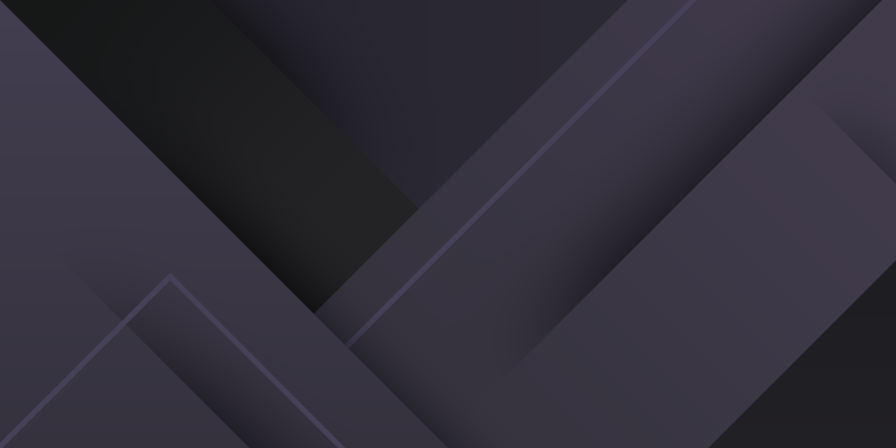
A WebGL 1 fragment shader for this background:

```glsl
precision highp float;
// Overlapping dark violet paper panels on crossing diagonals, with soft shadows and thin lines.

uniform vec2 u_resolution;

// Antialiased coverage: 1 where d is positive
float cover(float d) {
  float soft = 1.0 / u_resolution.y;
  return smoothstep(-soft, soft, d);
}

// Line of the given half width centred on d = 0
float stroke(float d, float halfWidth) {
  return cover(halfWidth - abs(d));
}

// Darkening factor next to an edge, for d growing away from it
float shadow(float d, float reach, float strength) {
  float near = clamp(1.0 - max(d, 0.0) / reach, 0.0, 1.0);
  return 1.0 - strength * near * near;
}

void main() {
  vec2 p = gl_FragCoord.xy / u_resolution.y;
  float fall = p.x + p.y - 1.0;  // constant along falling diagonals
  float rise = p.x - p.y + 1.0;  // constant along rising diagonals
  vec3 lineColor = vec3(0.275, 0.255, 0.345);

  // Back sheet, shaded by the dark strip
  vec3 color = mix(vec3(0.155, 0.15, 0.185), vec3(0.17, 0.16, 0.205), smoothstep(0.5, 1.4, p.x));
  color *= shadow(fall - 0.469, 0.3, 0.42 * (1.0 - smoothstep(0.65, 1.4, rise)));

  // Dark strip, shaded by the left panel
  vec3 strip = mix(vec3(0.085, 0.093, 0.095), vec3(0.137, 0.133, 0.145), smoothstep(0.1, 1.25, rise));
  strip *= shadow(fall, 0.24, 0.5 * smoothstep(0.2, 1.2, rise));
  color = mix(color, strip, cover(0.469 - fall));

  // Middle panel with its line, shaded by the right panel
  vec3 middle = mix(vec3(0.212, 0.2, 0.247), vec3(0.245, 0.222, 0.285), smoothstep(0.0, 1.9, fall));
  middle = mix(middle, lineColor, stroke(rise - 1.547, 0.0085));
  middle *= shadow(1.969 - rise, 0.32, 0.45 * smoothstep(0.2, 0.85, fall));
  color = mix(color, middle, cover(rise - 1.401));

  // Right panel with a folded upper corner
  vec3 right = mix(vec3(0.215, 0.203, 0.25), vec3(0.25, 0.228, 0.29), smoothstep(0.1, 1.6, fall));
  float corner = cover(fall - 1.589);
  float cornerFade = 0.24 * smoothstep(1.98, 2.35, rise);
  right *= mix(1.0, shadow(fall - 1.589, 0.24, cornerFade), corner);
  color = mix(color, right, cover(rise - 1.969));

  // Dark lower right corner
  vec3 lowerCorner = mix(vec3(0.13, 0.125, 0.145), vec3(0.115, 0.113, 0.13), p.y / 0.42);
  color = mix(color, lowerCorner, cover(rise - 2.581));

  // Shadow of the left panel on the panels to its right
  color *= mix(1.0, shadow(fall, 0.2, 0.3), cover(rise - 1.401));

  // Left panel with a fold and a chevron line
  vec3 left = mix(vec3(0.208, 0.195, 0.243), vec3(0.262, 0.242, 0.312), p.y);
  float foldFade = 0.4 * smoothstep(0.62, 1.5, rise);
  left *= mix(1.0, shadow(fall + 0.443, 0.28, foldFade), cover(fall + 0.443));
  float chevron = max(fall + 0.237, 0.997 - rise);
  left = mix(left, lineColor, stroke(chevron, 0.0085));
  color = mix(color, left, cover(-fall));

  gl_FragColor = vec4(color, 1.0);
}
```
